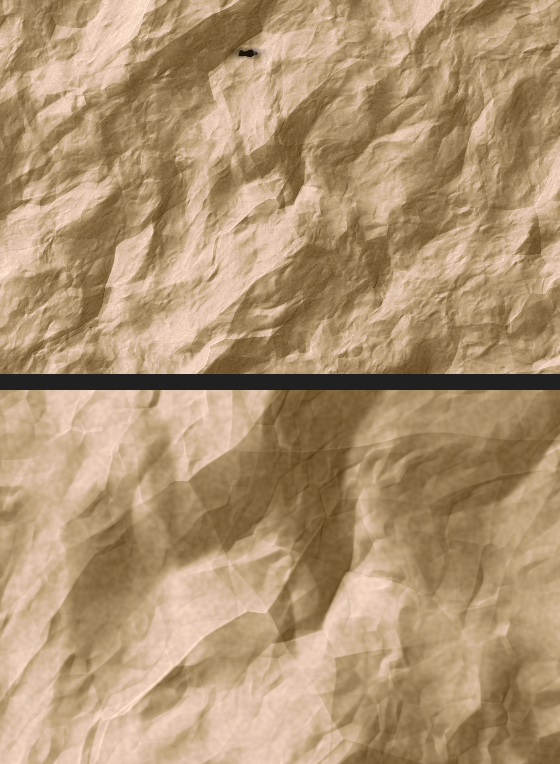
Top, the full canvas; bottom, a detail of the centre.
Reproduce this texture procedurally as a Shadertoy shader.

```glsl
// Crumpled brown kraft paper with diagonal folds, sharp creases and a small tear, lit from the upper left.

vec2 randomDirection(vec2 cell) {
    float angle = 6.2832 * fract(sin(dot(cell, vec2(127.1, 311.7))) * 43758.5);
    return vec2(cos(angle), sin(angle));
}

float gradientNoise(vec2 p) {
    vec2 i = floor(p), f = fract(p);
    vec2 w = f * f * f * (f * (f * 6.0 - 15.0) + 10.0);
    float a = dot(randomDirection(i), f);
    float b = dot(randomDirection(i + vec2(1, 0)), f - vec2(1, 0));
    float c = dot(randomDirection(i + vec2(0, 1)), f - vec2(0, 1));
    float d = dot(randomDirection(i + vec2(1, 1)), f - vec2(1, 1));
    return mix(mix(a, b, w.x), mix(c, d, w.x), w.y);
}

// Squared distance to the nearest cell centre: curved facets meeting in straight creases
float facets(vec2 p) {
    vec2 i = floor(p), f = fract(p);
    float nearest = 8.0;
    for (int y = -1; y <= 1; y++)
        for (int x = -1; x <= 1; x++) {
            vec2 cell = vec2(x, y);
            vec2 d = cell + 0.5 + 0.42 * randomDirection(i + cell) - f;
            nearest = min(nearest, dot(d, d));
        }
    return nearest;
}

float paperHeight(vec2 p) {
    // Bend the sheet so that folds wander
    p += 0.06 * vec2(gradientNoise(p * 3.0), gradientNoise(p * 3.0 + 19.0));
    p += 0.012 * vec2(gradientNoise(p * 13.0 + 5.0), gradientNoise(p * 13.0 + 31.0));

    // Fold frame: x runs along the diagonal, y across it
    vec2 q = mat2(0.75, -0.66, 0.66, 0.75) * p;

    // Broad swells, long sharp ridges and upright folds
    float h = 0.12 * gradientNoise(q * vec2(2.2, 3.6) + 3.0);
    float ridge = gradientNoise(q * vec2(1.8, 3.6) + 7.7);
    h -= 0.14 * sqrt(ridge * ridge + 0.0003);
    float upright = gradientNoise(p * vec2(5.5, 2.4) + 23.0);
    h -= 0.09 * sqrt(upright * upright + 0.0006);

    // Smaller creases, fading in and out, valleys and ridges in turn
    float frequency = 4.0, strength = 0.8;
    q *= frequency * vec2(0.85, 1.05);
    for (int i = 0; i < 5; i++) {
        float n = gradientNoise(q + 11.3);
        float crease = sqrt(n * n + 0.0004) + 0.9 * facets(q);
        float mask = clamp(2.5 * gradientNoise(q * 0.4 + 17.0), -1.0, 1.0);
        h += strength / frequency * mask * crease;
        q = mat2(0.82, 0.57, -0.57, 0.82) * q * 1.85 + 4.1;
        frequency *= 1.85;
        strength *= 0.83;
    }
    return h;
}

// Kraft paper colour for a tone from shadow to highlight
vec3 kraftColor(float tone) {
    float bleach = 0.07 * smoothstep(0.74, 0.90, tone);
    return clamp(vec3(tone, tone - 0.11, tone - 0.265 + bleach), 0.0, 1.0);
}

void mainImage(out vec4 fragColor, in vec2 fragCoord) {
    vec2 p = fragCoord / iResolution.y;

    // Slope towards the light, and curvature for worn crease edges
    float reach = 0.0018;
    vec2 toLight = reach * vec2(-0.8, 0.6);
    float here = paperHeight(p);
    float lit = paperHeight(p + toLight);
    float away = paperHeight(p - toLight);
    float slope = (away - lit) / (2.0 * reach);
    float curvature = (2.0 * here - lit - away) / reach;

    float tone = 0.695 + 0.2 * slope / sqrt(1.0 + 0.5 * slope * slope);
    tone += 0.08 * clamp(curvature, -1.0, 1.0);
    tone -= 0.03 * (p.x - 0.75);

    // Fibre grain
    tone += 0.025 * gradientNoise(p * 90.0) + 0.05 * gradientNoise(p * 190.0);
    vec3 color = kraftColor(tone);

    // Small ragged tear with a scorched rim
    vec2 d = p - vec2(0.66, 0.857);
    float tear = length(d * vec2(1.0, 3.0)) + 0.022 * gradientNoise(p * 65.0);
    color *= 1.0 - 0.3 * smoothstep(0.065, 0.02, tear);
    color = mix(color, vec3(0.12, 0.07, 0.04), smoothstep(0.027, 0.020, tear));

    fragColor = vec4(color, 1.0);
}
```
